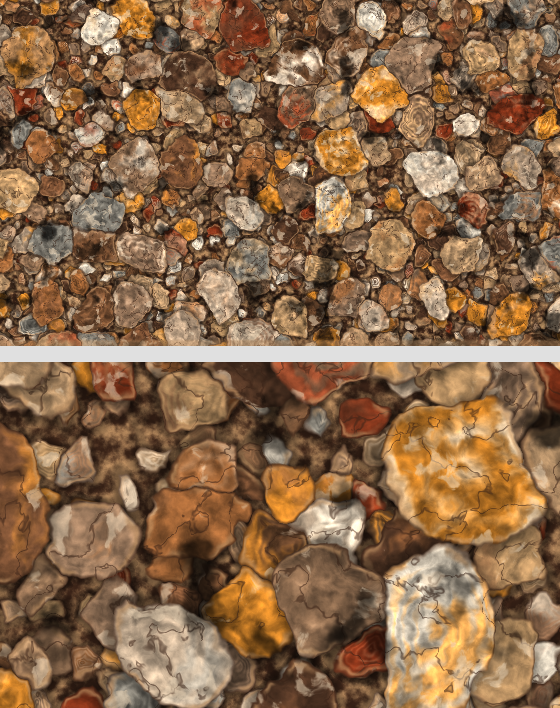
Top: the whole. Bottom: its middle third, enlarged.
A Shadertoy shader for this texture:

```glsl
// Polished slab of packed petrified wood and agate pieces set in brown matrix.
#define LARGE_FREQ 7.2
#define MEDIUM_FREQ 12.5
#define SMALL_FREQ 25.0
#define LARGE_FILL 0.80
#define MEDIUM_FILL 0.80
#define SMALL_FILL 0.92
#define EDGE_WARP 0.014
#define MOTTLE 1.05
#define RIM_WIDTH 0.0035
#define GAIN 1.12

const vec3 DARK_BROWN = vec3(0.20, 0.12, 0.08);
const vec3 RIM_TAN = vec3(0.66, 0.50, 0.34);
const vec3 STONE[14] = vec3[14](
    vec3(0.50, 0.39, 0.30), vec3(0.41, 0.27, 0.17), vec3(0.64, 0.51, 0.37),
    vec3(0.73, 0.64, 0.54), vec3(0.29, 0.19, 0.13), vec3(0.50, 0.38, 0.28),
    vec3(0.56, 0.35, 0.19), vec3(0.43, 0.28, 0.18), vec3(0.60, 0.51, 0.42),
    vec3(0.75, 0.47, 0.15), vec3(0.46, 0.18, 0.09), vec3(0.82, 0.77, 0.69),
    vec3(0.47, 0.45, 0.41), vec3(0.64, 0.50, 0.34));

vec3 hash3(vec2 p) {
    vec3 q = fract(p.xyx * vec3(0.1031, 0.1030, 0.0973));
    q += dot(q, q.yxz + 33.33);
    return fract((q.xxy + q.yzz) * q.zyx);
}

float noise(vec2 p) {
    vec2 i = floor(p), f = fract(p);
    f = f * f * (3.0 - 2.0 * f);
    return mix(mix(hash3(i).x, hash3(i + vec2(1, 0)).x, f.x),
               mix(hash3(i + vec2(0, 1)).x, hash3(i + vec2(1, 1)).x, f.x), f.y);
}

float fbm(vec2 p) {
    float sum = 0.0, amp = 0.5;
    for (int i = 0; i < 5; i++) {
        sum += amp * noise(p);
        p = mat2(1.6, 1.2, -1.2, 1.6) * p + 7.3;
        amp *= 0.5;
    }
    return sum;
}

mat2 rotation(float a) {
    return mat2(cos(a), sin(a), -sin(a), cos(a));
}

vec3 stoneColor(float h) {
    return STONE[int(h * 13.99)];
}

// Banded, mottled and veined interior; local is centred on the stone.
vec3 stoneInterior(vec2 p, vec2 local, float d, vec2 id) {
    vec3 pick = hash3(id + 41.7), style = hash3(id + 83.1);
    vec2 shift = pick.yz * 40.0;
    float cloud = fbm(p * 19.0 + shift);
    float grain = fbm(p * 75.0 + shift);
    float rings = sin(d * mix(12.0, 34.0, style.x) + cloud * 14.0 + local.x * 2.0);
    float blend = (cloud - 0.5) * 2.6 + rings * 0.24 * style.y + style.z * 0.6;
    vec3 base = stoneColor(pick.x);
    vec3 col = mix(base, stoneColor(pick.y), 0.75 * smoothstep(0.1, 0.9, blend));
    col *= 1.0 + MOTTLE * (grain - 0.48) + 0.7 * (cloud - 0.5);
    col *= 1.0 + 0.13 * rings * style.y;
    float vein = abs(fbm(p * 24.0 + shift.yx) - 0.5);
    col = mix(col, DARK_BROWN, 0.55 * (1.0 - smoothstep(0.0, 0.022, vein)));
    float chalk = smoothstep(0.61, 0.70, fbm(p * 42.0 - shift));
    return mix(col, vec3(0.83, 0.75, 0.64), 0.55 * chalk);
}

// Lays one size class of chipped ellipses over the ground colour.
vec3 addStones(vec3 ground, vec2 p, float freq, float fill, float seed) {
    vec2 q = p * freq + seed, cell = floor(q);
    float near = 9.0, next = 9.0, size = 0.5;
    vec2 id = cell, local = vec2(0);
    for (int y = -1; y <= 1; y++)
    for (int x = -1; x <= 1; x++) {
        vec2 c = cell + vec2(x, y);
        vec3 place = hash3(c + seed), shape = hash3(c + seed + 19.3);
        if (place.z > fill) continue;
        float radius = mix(0.38, 0.66, shape.x);
        vec2 axes = radius * vec2(1.0, mix(0.6, 0.98, shape.y));
        vec2 v = rotation(shape.z * 6.283) * (q - c - 0.15 - 0.7 * place.xy) / axes;
        vec2 chip = rotation(place.x * 40.0) * v;
        float d = max(length(v), max(chip.x * 1.35, chip.y * 1.2));
        if (d < near) {
            next = near; near = d; id = c + seed; local = v; size = axes.y;
        } else next = min(next, d);
    }
    float px = 1.0 / iResolution.y;
    float edge = min(1.0 - near, 0.5 * (next - near)) * size / freq;
    float inside = smoothstep(-px, px, edge);
    vec3 col = stoneInterior(p, local, near, id);
    // Pale broken rim between the dark seam and the interior.
    float rim = smoothstep(0.0, RIM_WIDTH, edge) * (1.0 - smoothstep(RIM_WIDTH, RIM_WIDTH * 2.2, edge));
    col = mix(col, RIM_TAN, 0.6 * rim * smoothstep(0.4, 0.62, noise(p * 45.0 + seed)));
    col = mix(DARK_BROWN, col, mix(0.35, 1.0, smoothstep(0.0, 0.0035, edge)));
    ground *= mix(0.65, 1.0, smoothstep(0.0, 0.012, -edge));
    return mix(ground, col, inside);
}

void mainImage(out vec4 fragColor, in vec2 fragCoord) {
    vec2 p = fragCoord / iResolution.y + 3.0;
    vec2 warp = vec2(fbm(p * 17.0), fbm(p * 17.0 + 31.0)) - 0.5;
    vec2 ragged = vec2(noise(p * 95.0), noise(p * 95.0 + 53.0)) - 0.5;
    vec2 q = p + EDGE_WARP * (2.4 * warp + 0.4 * ragged);

    // Granular matrix, then small to large pieces.
    vec3 col = mix(DARK_BROWN, RIM_TAN, smoothstep(0.25, 0.75, fbm(p * 90.0)));
    col = addStones(col, q, SMALL_FREQ, SMALL_FILL, 11.0);
    col = addStones(col, q, MEDIUM_FREQ, MEDIUM_FILL, 57.0);
    col = addStones(col, q, LARGE_FREQ, LARGE_FILL, 131.0);

    // Fine polished grain, dark pockets and the lit lower edge of the slab.
    col *= 0.84 + 0.32 * fbm(p * 150.0);
    col *= 1.0 - 0.6 * smoothstep(0.59, 0.72, fbm(p * 15.0 + 90.0));
    float lowerEdge = 1.0 - smoothstep(0.012, 0.022, p.y - 3.0);
    col = mix(col, RIM_TAN, 0.4 * lowerEdge);
    fragColor = vec4(clamp(col * GAIN, 0.0, 1.0), 1.0);
}
```
